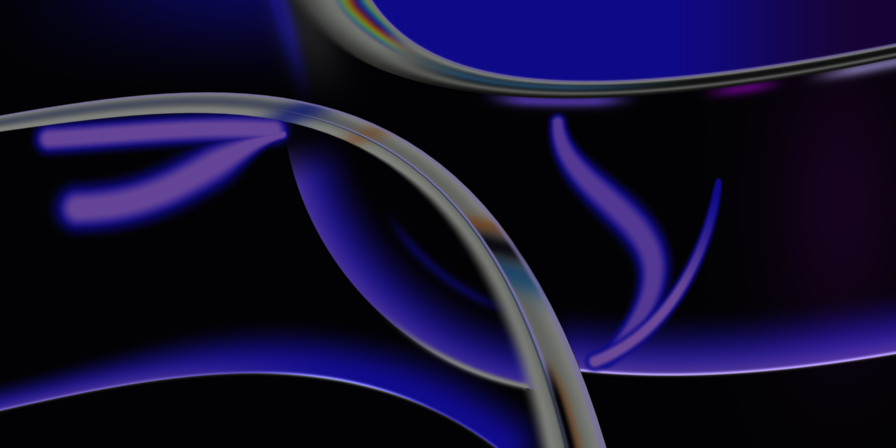
A Shadertoy shader for this background:

```glsl
#define NIGHT  vec3(.008, .007, .016)
#define BLUE   vec3(.055, .035, .53)
#define VIOLET vec3(.41, .28, .59)
#define GLASS  vec3(.48, .49, .47)
#define LILAC  vec3(.46, .42, .62)
#define AMBER  vec3(.46, .27, .12)
#define TEAL   vec3(.1, .27, .42)
#define MAROON vec3(.075, .004, .1)
#define SEGMENTS 36

float bump(float x, float centre, float width) {
    float k = (x - centre) / width;
    return exp(-k * k);
}

// 1 between lo and hi, with soft ends
float span(float x, float lo, float hi, float soft) {
    return smoothstep(lo - soft, lo + soft, x) * smoothstep(hi + soft, hi - soft, x);
}

// Signed distance (positive on the left of travel) and position along a cubic
vec2 curve(vec2 p, mat4x2 controls) {
    vec2 from = controls[0], nearest = vec2(1e3, 0.);
    for (int i = 1; i <= SEGMENTS; i++) {
        float t = float(i) / float(SEGMENTS), s = 1. - t;
        vec2 to = controls * vec4(s*s*s, 3.*s*s*t, 3.*s*t*t, t*t*t);
        vec2 e = to - from, q = p - from;
        float h = clamp(dot(q, e) / dot(e, e), 0., 1.);
        float dist = length(q - e * h);
        if (dist < abs(nearest.x)) {
            float side = e.x*q.y < e.y*q.x ? -1. : 1.;
            nearest = vec2(dist * side, (float(i - 1) + h) / float(SEGMENTS));
        }
        from = to;
    }
    return nearest;
}

// Soft stroke: violet heart, blue rim
vec3 silk(vec3 base, float d, float heart) {
    base = mix(base, BLUE, smoothstep(1.7, .6, d));
    return mix(base, VIOLET, heart * smoothstep(1.1, .3, d));
}

// Light that fades away from one side of a curve
vec3 veil(float d, float depth, float heart, float aa) {
    vec3 tint = mix(BLUE, VIOLET, heart * exp(-3.5 * d / depth));
    return tint * smoothstep(-aa, aa, d) * smoothstep(depth, .1*depth, d);
}

vec3 mainGlass(float u, float t) {
    float right = smoothstep(.35, .55, t), band = smoothstep(.6, .52, u);
    vec3 c = GLASS * (.9 + .12 * cos(7. * u));
    c = mix(c, vec3(.24, .27, .36), (1. - right) * bump(u, .42, .22) * .75);
    c = mix(c, BLUE * .6 + TEAL * .3, .75 * bump(t + .05*u, .44, .03));
    c = mix(c, AMBER, .5 * bump(t + .04*u, .545, .018));
    // Refracted patch on the outer band
    float s = t + .06 * (u - .3);
    c = mix(c, AMBER, .75 * band * bump(s, .742, .016));
    c = mix(c, TEAL, .9 * band * bump(s, .815, .026));
    c = mix(c, NIGHT * 3., .95 * band * bump(s, .775, .022));
    // Seam, rim and lower streak
    c = mix(c, TEAL * .7, .7 * right * bump(u, .59, .025));
    c = mix(c, LILAC, right * bump(u, .55, .03));
    c = mix(c, LILAC, .8 * bump(u, .05, .06));
    float foot = smoothstep(.9, .95, t);
    c = mix(c, AMBER, .7 * foot * bump(u, .43, .09));
    return mix(c, NIGHT, foot * bump(u, .51, .07));
}

vec3 upperGlass(float v, float t) {
    vec3 c = GLASS * mix(.35, .9, smoothstep(0., .5, v));
    vec3 hue = .5 + .5 * cos(6.283 * (v * 3.2 - t + vec3(0., .2, .5)));
    c = mix(c, hue * .5, .75 * span(v, .55, .95, .08) * smoothstep(.35, .23, t));
    vec3 thin = GLASS * (.12 + .8*bump(v, .9, .12) + .55*bump(v, .28, .13));
    thin += TEAL * .7 * bump(v, .62, .16) * span(t, .35, .7, .1);
    return mix(c, thin, smoothstep(.25, .48, t));
}

void mainImage(out vec4 fragColor, in vec2 fragCoord) {
    vec2 p = fragCoord / iResolution.xy * vec2(2., 1.);
    float aa = 1. / iResolution.y;

    // Ribbon borders
    vec2 outer = curve(p, mat4x2(0., .742, .573, .844, 1.094, .883, 1.354, 0.));
    vec2 inner = curve(p, mat4x2(0., .706, .521, .779, 1.029, .857, 1.203, 0.));
    vec2 low = curve(p, mat4x2(.638, 1., .807, .766, 1.25, .714, 2., .87));
    vec2 high = curve(p, mat4x2(.828, 1., .964, .792, 1.302, .766, 2., .901));

    // Upper left fold and right haze
    float fold = p.x - .865 + .25 * p.y;
    vec3 above = NIGHT + MAROON * bump(p.x, 1.88, .16) * bump(p.y, .55, .35);
    above += BLUE * .65 * smoothstep(.78, 1.08, p.y) * smoothstep(-.1, .55, p.x) * smoothstep(.01, -.01, fold);
    above += (BLUE * .7 * bump(fold, .012, .02) + GLASS * .22 * bump(fold, .06, .06)) * smoothstep(.74, .95, p.y);

    // Right floor and twin plumes
    vec2 ground = curve(p, mat4x2(1.289, .172, 1.536, .146, 1.771, .172, 2.005, .211));
    above += veil(ground.x, .15, .75, aa) + GLASS * .8 * bump(ground.x, .002, .004);
    vec2 plume = curve(p, mat4x2(1.245, .727, 1.25, .531, 1.641, .505, 1.354, .198));
    above = silk(above, abs(plume.x) / (.016 + .02 * sin(3.14 * plume.y)), .75);
    vec2 wisp = curve(p, mat4x2(1.604, .596, 1.583, .44, 1.497, .258, 1.328, .193));
    above = silk(above, abs(wisp.x) / (.005 + .013 * sqrt(wisp.y)), smoothstep(0., .6, wisp.y));

    // Upper ribbon, its reflections and the blue field over it
    float under = bump(low.x, -.008, .014);
    above = mix(above, mix(BLUE, VIOLET, .6), under * span(p.x, 1.12, 1.38, .06));
    above = mix(above, MAROON * 4., under * span(p.x, 1.6, 1.72, .05));
    above = mix(above, LILAC, .9 * under * smoothstep(1.78, 1.92, p.x));
    float v = clamp(low.x / max(low.x - high.x, 1e-4), 0., 1.);
    above = mix(above, upperGlass(v, low.y), smoothstep(-aa, aa + .035 * smoothstep(.3, 0., low.y), low.x));
    vec3 field = mix(BLUE, MAROON + BLUE * .2, smoothstep(1.45, 1.95, p.x));
    above = mix(above, field, smoothstep(-aa, aa, high.x));
    above = mix(above, LILAC, .8 * bump(high.x, 0., .003));

    // Left lobes
    vec2 lobe = curve(p, mat4x2(.11, .69, .28, .7, .45, .72, .61, .71));
    vec2 arm = curve(p, mat4x2(.63, .7, .47, .66, .4, .54, .175, .535));
    float reach = .012 + .032 * smoothstep(0., .4, arm.y);
    vec3 below = silk(NIGHT, min(abs(lobe.x) / .029, abs(arm.x) / reach), .95);

    // Lens
    vec2 lens = curve(p, mat4x2(.638, .688, .682, .427, .885, .193, 1.172, .135));
    below += veil(lens.x, .15, .6, aa) * smoothstep(-.02, .15, lens.y);
    below += BLUE * .5 * bump(lens.x, .155, .012) * span(lens.y, .4, .85, .1);
    below = mix(below, GLASS, bump(lens.x, .003, .007) * smoothstep(.5, .85, lens.y));

    // Lower left wave
    vec2 wave = curve(p, mat4x2(0., .083, .391, .172, .781, .245, 1.107, 0.));
    below += veil(wave.x, .07 + .06 * smoothstep(0., .6, wave.y), .65 * smoothstep(.75, .2, wave.y), aa);
    below += GLASS * bump(wave.x, .001, .004) * (.35 + .65 * span(wave.y, .55, .8, .1));

    // Main ribbon over everything
    vec3 col = mix(below, above, smoothstep(-aa, aa, outer.x));
    float u = clamp(-outer.x / max(inner.x - outer.x, 1e-4), 0., 1.);
    float soft = .03 * smoothstep(.5, .9, inner.y);
    float body = smoothstep(aa, -aa, outer.x) * smoothstep(-aa - .3 * soft, aa + soft, inner.x);
    fragColor = vec4(mix(col, mainGlass(u, outer.y), body), 1.);
}
```
